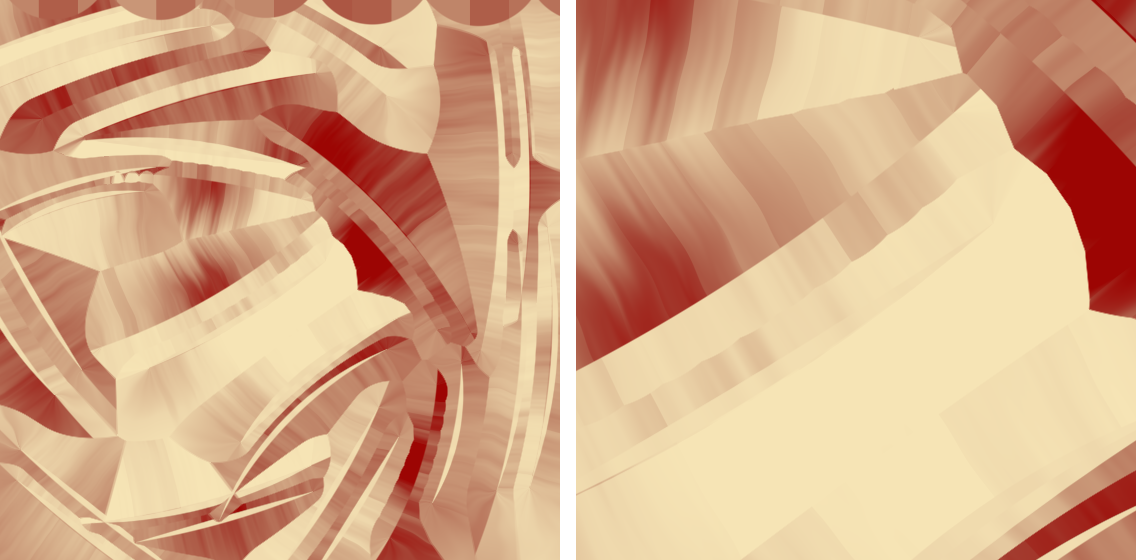
Left: the whole. Right: its middle third, enlarged.
Give the GLSL for this background, as a WebGL 2 fragment shader.

```glsl
#version 300 es
precision highp float;
// Folded shards in cream and red: bundles of arcs are scattered along a flow,
// and every point takes the tone of its nearest arc. Cell borders give the
// sharp edges; noise along each arc gives the streaks that run across it.
uniform vec2 u_resolution;
out vec4 fragColor;

const float GRID = 4.0;          // bundles per side
const float STRANDS = 2.0;       // arcs per bundle
const float JITTER = 0.75;       // scatter of bundles within their cells
const float STRIP_WIDTH = 0.011; // pale blade along an arc
const float LINE_WIDTH = 0.0016; // dark crease along an arc
const float FACET_STEP = 0.085;  // length of flat facets
const float TOOTH_STEP = 0.026;  // spacing of teeth on serrated arcs
const float FAN_SPREAD = 0.022;  // streak length wrapped around arc ends
const float SCALLOP_STEP = 0.19; // spacing of discs on the top edge
const vec3 TONES[7] = vec3[7](
  vec3(0.965, 0.895, 0.71), vec3(0.93, 0.84, 0.67), vec3(0.83, 0.67, 0.53),
  vec3(0.75, 0.52, 0.41), vec3(0.68, 0.36, 0.28), vec3(0.64, 0.23, 0.18),
  vec3(0.61, 0.02, 0.01));
const float STOPS[7] = float[7](0.0, 0.25, 0.48, 0.71, 0.86, 0.96, 1.12);

struct Stroke { float dist, radial, along, halfLen, id, toothed; };

float hash(float n) {
  n = fract(n * 0.1031);
  n *= n + 33.33;
  return fract(n * (n + n));
}

float noise(vec2 p) {
  vec2 i = floor(p), f = fract(p);
  f = f * f * (3.0 - 2.0 * f);
  float n = i.x + 57.0 * i.y;
  return mix(mix(hash(n), hash(n + 1.0), f.x),
             mix(hash(n + 57.0), hash(n + 58.0), f.x), f.y);
}

// Random steps along x with softened borders
float facets(float x, float blur, float seed) {
  float i = floor(x) + seed;
  return mix(hash(i), hash(i + 1.0), smoothstep(1.0 - blur, 1.0, fract(x)));
}

vec3 palette(float u) {
  vec3 c = TONES[0];
  for (int i = 1; i < 7; i++)
    c = mix(c, TONES[i], clamp((u - STOPS[i - 1]) / (STOPS[i] - STOPS[i - 1]), 0.0, 1.0));
  return c;
}

// Direction: a dome above, a fan below, near upright at the right
float flowAngle(vec2 c) {
  float across = smoothstep(0.1, 0.6, c.x), upright = smoothstep(0.55, 0.8, c.x);
  return c.y > 0.5 ? mix(mix(0.5, -0.5, across), -1.42, upright)
                   : mix(mix(-0.95, 1.0, across), 1.38, upright);
}

Stroke strokeAt(vec2 p, float id) {
  float bundle = floor(id / STRANDS), strand = id - bundle * STRANDS;
  float b = bundle * 11.0 + 5.0, s = id * 5.0 + 401.0;
  vec2 cell = vec2(mod(bundle, GRID), floor(bundle / GRID));
  vec2 centre = (cell + 0.5 + JITTER * (vec2(hash(b), hash(b + 1.0)) - 0.5)) / GRID;
  float angle = flowAngle(centre) + 0.4 * (hash(b + 2.0) - 0.5);
  float bend = centre.y > 0.5 || hash(b + 3.0) > 0.5 ? 1.0 : -1.0;
  float bundleRadius = mix(0.6, 2.0, hash(b + 4.0));
  float radius = bundleRadius + (strand - 0.5) * mix(0.04, 0.07, hash(b + 5.0));
  float halfLen = mix(0.14, 0.24, hash(b + 6.0)) * mix(0.75, 1.15, hash(s));
  float shift = 0.1 * (hash(s + 1.0) - 0.5) / radius;
  float toothed = strand == 0.0 && hash(s + 2.0) < 0.3 ? 1.0 : 0.0;

  // Nearest point of the arc, in a frame around its circle
  vec2 dir = vec2(cos(angle), sin(angle)), d = p - centre;
  vec2 q = vec2(dot(d, dir), bend * dot(d, vec2(-dir.y, dir.x)) + bundleRadius);
  float limit = halfLen / radius;
  float a = clamp(atan(q.x, q.y) - shift, -limit, limit);
  vec2 normal = vec2(sin(a + shift), cos(a + shift)), v = q - radius * normal;
  float fan = atan(dot(v, vec2(normal.y, -normal.x)), abs(dot(v, normal)) + 0.0001);
  float tooth = round(a * radius / TOOTH_STEP) * TOOTH_STEP / radius;
  float snapped = shift + mix(a, clamp(tooth, -limit, limit), toothed);
  float dist = length(q - radius * vec2(sin(snapped), cos(snapped)));
  return Stroke(dist, length(q) - radius, a * radius + FAN_SPREAD * fan, halfLen, id, toothed);
}

// Tone of one side of a stroke, 0 pale to 1 dark
float sideTone(Stroke k, float side, float px) {
  float seed = (k.id * 2.0 + side) * 17.0 + 3.0;
  float x = k.along + 0.008 * (noise(vec2(k.dist * 30.0, seed)) - 0.5);
  float broad = noise(vec2(x * 6.5 + 20.0, k.dist * 4.0 + seed));
  float streak = noise(vec2(x * 75.0, k.dist * 7.0 + seed + 5.0));
  float fine = noise(vec2(x * 230.0, k.dist * 12.0 + seed + 9.0));
  float span = mix(FACET_STEP, TOOTH_STEP, k.toothed);
  float facet = facets(x / span + 0.5, 1.5 * px / span, seed);
  float family = hash(floor(k.id / STRANDS) + 211.0);
  float u = 0.47 + 0.6 * (hash(seed) - 0.5) + 0.35 * (family - 0.5) + 0.6 * (broad - 0.5)
          + 0.15 * (facet - 0.5) + 0.12 * (streak - 0.5) + 0.05 * (fine - 0.5);
  // Dark hollow with a ragged, streaked rim
  float reach = k.dist + 0.07 * (streak - 0.5) + 0.03 * (fine - 0.5);
  float t = x / (0.5 * k.halfLen);
  u += 0.6 * k.toothed * (1.0 - side) * exp(-t * t) * (1.0 - smoothstep(0.02, 0.13, reach));
  // Tapered pale blade or thin crease beside the arc
  float taper = max(0.0, 1.0 - pow(x / k.halfLen, 2.0)) * (1.0 - k.toothed);
  float kind = hash(seed + 7.0);
  float width = taper * (kind < 0.3 ? STRIP_WIDTH : LINE_WIDTH);
  float mark = (1.0 - smoothstep(width - px, width + px, k.dist)) * step(0.001, taper);
  if (kind < 0.3) return mix(u, 0.1 + 0.15 * streak, mark);
  return kind > 0.75 ? u + 0.2 * mark : u;
}

vec3 strokeColor(Stroke k, float px) {
  return mix(palette(sideTone(k, 0.0, px)), palette(sideTone(k, 1.0, px)),
             smoothstep(-px, px, k.radial));
}

void main() {
  vec2 p = gl_FragCoord.xy / u_resolution.y;
  float px = 1.0 / u_resolution.y;

  // Two nearest strokes, blended over their shared border
  Stroke first = Stroke(9.0, 0.0, 0.0, 1.0, 0.0, 0.0), second = first;
  for (float id = 0.0; id < GRID * GRID * STRANDS; id++) {
    Stroke k = strokeAt(p, id);
    if (k.dist < first.dist) { second = first; first = k; }
    else if (k.dist < second.dist) second = k;
  }
  float own = 0.5 + 0.5 * smoothstep(0.0, 1.5 * px, second.dist - first.dist);
  vec3 color = mix(strokeColor(second, px), strokeColor(first, px), own);

  // Discs hanging from the top edge
  float column = floor(p.x / SCALLOP_STEP);
  vec2 local = vec2(p.x - (column + 0.5) * SCALLOP_STEP, p.y - 1.07);
  float disc = length(local) - mix(0.095, 0.117, hash(column + 31.0));
  float shade = 0.58 + 0.32 * facets(p.x / 0.07, px / 0.07, 53.0);
  float shown = step(hash(column + 71.0), 0.8);
  color = mix(color, palette(shade), shown * (1.0 - smoothstep(-px, px, disc)));
  fragColor = vec4(color, 1.0);
}
```
